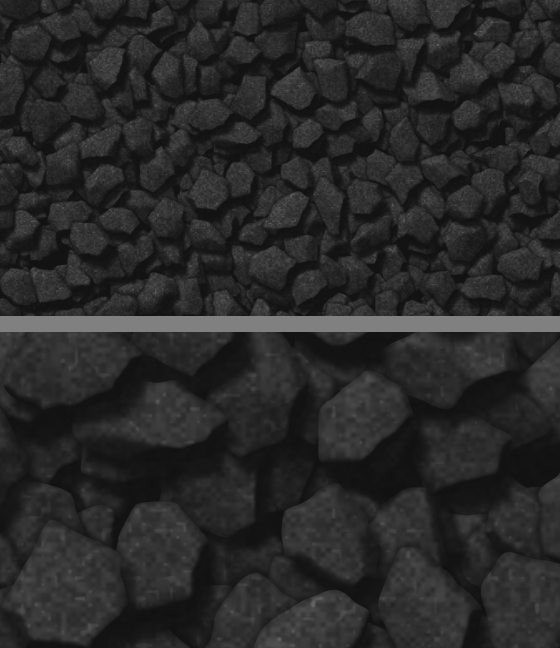
Top: the whole. Bottom: its middle third, enlarged.
A WebGL 2 fragment shader for this texture:

```glsl
#version 300 es
precision highp float;
// Bed of dark crushed gravel: turned layers of jittered cells, each holding
// one angular stone cut from random half-planes, painted bottom to top with
// crisp facets, a soft drop shadow and a fine mineral grain.

#define STONE_SIZE 0.128
#define LAYERS 4
#define SIDES 6
#define GAP_TONE 0.073
#define LIT_TONE 0.250
#define SHADOW 0.86
#define OCCLUSION 0.52
#define GRAIN 0.58
#define ROUGHNESS 0.65
#define EDGE_SHARPNESS 42.0
#define FACET_SHARPNESS 30.0
#define LIGHT vec3(-0.30, 0.60, 0.74)

uniform vec2 u_resolution;
out vec4 fragColor;

const float TAU = 6.28319;

float hash(vec2 p) {
    return fract(sin(dot(p, vec2(127.1, 311.7))) * 43758.5453);
}

float noise(vec2 p) {
    vec2 i = floor(p), f = fract(p);
    f = f * f * (3.0 - 2.0 * f);
    return mix(mix(hash(i), hash(i + vec2(1, 0)), f.x),
               mix(hash(i + vec2(0, 1)), hash(i + vec2(1, 1)), f.x), f.y);
}

float fbm(vec2 p) {
    float sum = 0.0, amp = 0.5;
    for (int i = 0; i < 4; i++) {
        sum += amp * noise(p);
        p = p * 2.03 + 17.3;
        amp *= 0.5;
    }
    return sum;
}

// Adds one plane of the stone to a soft minimum of heights and slopes
void addFacet(float height, vec2 slope, inout vec3 blend) {
    blend += exp(-FACET_SHARPNESS * max(height, -1.8)) * vec3(slope, 1.0);
}

// Returns outline distance, shadow distance and light on the surface
vec3 stone(vec2 p, vec2 id, vec2 bump) {
    float turn = TAU * hash(id + 3.1);
    float axisAngle = TAU * hash(id + 4.4);
    vec2 axes = vec2(mix(0.46, 0.70, hash(id + 5.7)), mix(0.30, 0.50, hash(id + 8.3)));
    vec2 shadowOffset = vec2(0.08, -0.16);
    vec3 blend = vec3(0.0);
    float edge = 0.0, shadowDist = -1.0;

    // Flanks
    for (int i = 0; i < SIDES; i++) {
        vec2 key = id + float(i) * vec2(1.37, 2.71);
        float angle = (float(i) + 0.65 * hash(key + 11.0)) * TAU / float(SIDES) + turn;
        vec2 dir = vec2(cos(angle), sin(angle));
        float reach = length(axes * vec2(cos(angle - axisAngle), sin(angle - axisAngle)));
        reach *= mix(0.76, 1.10, hash(key + 19.0));
        float q = dot(p, dir) - reach;
        float steep = mix(0.6, 2.8, hash(key + 29.0));
        edge += exp(EDGE_SHARPNESS * q);
        shadowDist = max(shadowDist, q - dot(shadowOffset, dir));
        addFacet(-q * steep, dir * steep, blend);
    }

    // Two tilted top faces
    for (int i = 0; i < 2; i++) {
        vec2 key = id + 41.0 + float(i) * 7.3;
        vec2 tilt = vec2(hash(key), hash(key + 2.9)) - 0.5;
        addFacet(0.22 - dot(tilt, p), tilt, blend);
    }

    vec3 normal = normalize(vec3(blend.xy / blend.z + bump, 1.0));
    float lit = max(dot(normal, normalize(LIGHT)), 0.0);
    return vec3(log(edge) / EDGE_SHARPNESS, shadowDist, lit);
}

void main() {
    vec2 p = gl_FragCoord.xy / u_resolution.y;

    // Surface detail shared by all stones
    vec2 bump = vec2(fbm(p * 62.0), fbm(p * 62.0 + 31.7)) - 0.47;
    vec2 wobble = 0.007 * (vec2(noise(p * 46.0), noise(p * 46.0 + 9.1)) - 0.5);
    float fine = noise(p * 190.0) - 0.5;
    float specks = smoothstep(0.74, 0.94, noise(p * 140.0 + 53.0));
    float grain = 1.0 + GRAIN * (fine * 0.9 + specks * 0.8 + 0.5 * fbm(p * 30.0) - 0.28);

    float light = 0.0;
    for (int layer = 0; layer < LAYERS; layer++) {
        float level = float(layer) / float(LAYERS - 1);
        float size = STONE_SIZE * mix(0.70, 1.0, level);
        float present = mix(1.0, 0.62, level);
        float pixel = 0.8 / (u_resolution.y * size);
        float spin = 0.45 + 0.8 * float(layer);
        mat2 turned = mat2(cos(spin), sin(spin), -sin(spin), cos(spin));
        vec2 grid = turned * (p + wobble) / size + float(layer) * vec2(5.37, 9.61);

        // Stones of one layer, painted row by row
        for (int k = 0; k < 9; k++) {
            vec2 cell = floor(grid) + vec2(k % 3 - 1, 1 - k / 3);
            vec2 id = cell + float(layer) * 71.0;
            vec2 jitter = vec2(hash(id + 1.3), hash(id + 2.2)) - 0.5;
            vec2 local = (grid - cell - 0.5 - 0.5 * jitter) * turned;
            if (hash(id + 0.7) > present || length(local) > 1.25) continue;
            vec3 s = stone(local, id, bump * ROUGHNESS);

            light *= 1.0 - SHADOW * smoothstep(0.06, -0.08, s.y);
            light *= 1.0 - OCCLUSION * smoothstep(0.10, -0.02, s.x);
            float albedo = mix(0.84, 1.10, hash(id + 6.6)) * mix(0.84, 1.0, level);
            float rim = mix(0.78, 1.0, smoothstep(0.0, -0.05, s.x));
            light = mix(light, s.z * albedo * rim, smoothstep(pixel, -pixel, s.x));
        }
    }
    float tone = GAP_TONE + (LIT_TONE - GAP_TONE) * light * grain + 0.012 * fine;
    fragColor = vec4(vec3(tone), 1.0);
}
```
